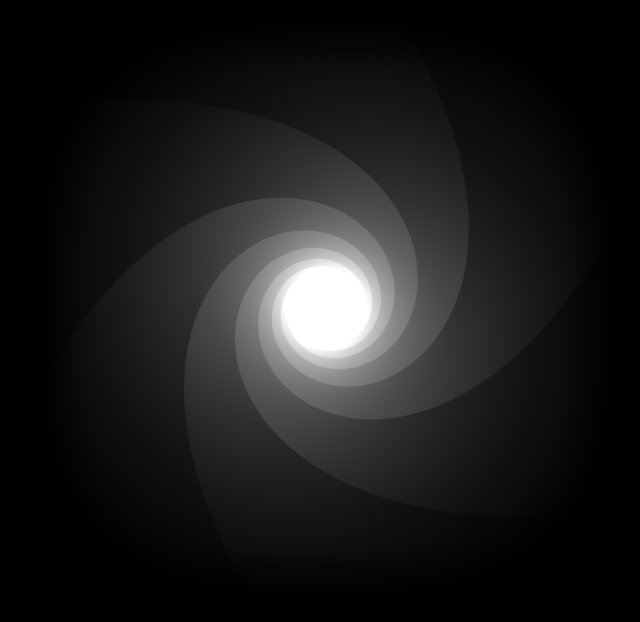
Reproduce this background procedurally as a WebGL 1 fragment shader.

```glsl
precision highp float;
// A white core whose glow falls off with distance, cut by six hyperbolic
// spiral arms. Each arm is a sawtooth in angle + TWIST / radius, bright at
// its outer rim; a rounded-square vignette fades everything to black.

#define CENTER vec2(0.510, 0.504)
#define ARMS 6.0
#define TWIST 0.461
#define ARM_OFFSET 0.183
#define GLOW_GAIN 0.0758
#define GLOW_FLOOR 0.140
#define ARM_RELATIVE 0.42
#define ARM_LIMIT 0.085
#define FADE_START 0.37
#define FADE_END 0.49
#define EDGE_SOFTNESS 1.6

uniform vec2 u_resolution;

const float TAU = 6.2831853;

// Sawtooth across each arm: 0 at the rim, rising inward, with a smooth reset.
float armProfile(vec2 p, float radius) {
  float turn = atan(p.y, p.x) + TWIST / radius - ARM_OFFSET;
  float saw = fract(turn * ARMS / TAU);
  float slope = ARMS / TAU * length(vec2(TWIST / (radius * radius), 1.0 / radius));
  float width = clamp(slope * EDGE_SOFTNESS / u_resolution.y, 0.0001, 0.9);
  return saw * (1.0 - smoothstep(1.0 - width, 1.0, saw));
}

// Fade along a rounded square, between a circle and a box.
float vignette(vec2 p) {
  vec2 squared = p * p;
  float boxRadius = sqrt(length(squared));
  return 1.0 - smoothstep(FADE_START, FADE_END, boxRadius);
}

void main() {
  vec2 p = (gl_FragCoord.xy - CENTER * u_resolution) / u_resolution.y;
  float radius = max(length(p), 0.01);

  // Inverse-distance glow, saturating to white in the core
  float glow = max(GLOW_GAIN / radius - GLOW_FLOOR, 0.0);

  // Spiral shading, proportional to the glow but limited near the core
  float contrast = min(ARM_RELATIVE * glow, ARM_LIMIT);
  float light = glow + contrast * (0.5 - armProfile(p, radius));

  light = clamp(light, 0.0, 1.0) * vignette(p);
  gl_FragColor = vec4(vec3(light), 1.0);
}
```
